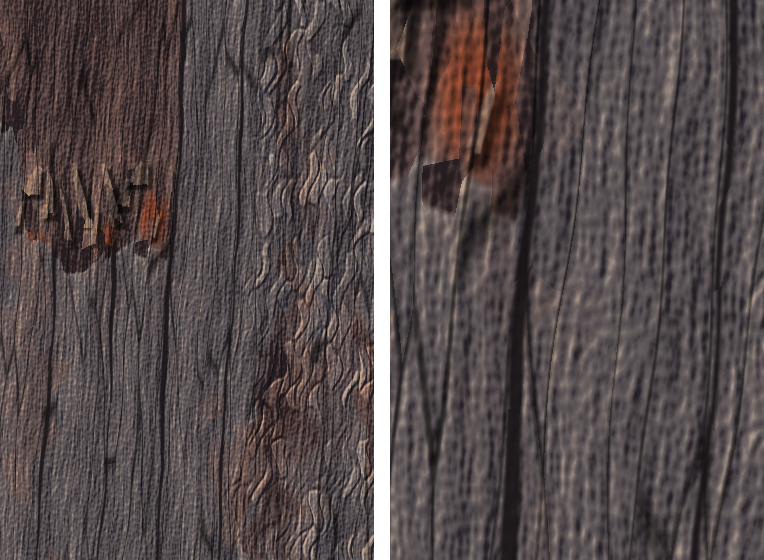
Left: the whole. Right: its middle third, enlarged.
Reproduce this texture procedurally as a Shadertoy shader.

```glsl
// Weathered timber: grey fibrous planks split by long cracks, a torn brown
// hollow with splinters at the upper left, and flaking chips on the right.
// Stretched cellular noise gives a relief, which is lit from the upper left.

float hash(vec2 p) {
    vec3 q = fract(p.xyx * vec3(0.1031, 0.1030, 0.0973));
    q += dot(q, q.yzx + 33.33);
    return fract((q.x + q.y) * q.z);
}

// Nearest distance, second distance, random value of the nearest cell
vec3 cellular(vec2 p) {
    vec2 cell = floor(p), f = fract(p);
    vec3 result = vec3(9.0, 9.0, 0.0);
    for (int j = -1; j <= 1; j++)
    for (int i = -1; i <= 1; i++) {
        vec2 o = vec2(i, j), id = cell + o + 100.0;
        float d = length(o + vec2(hash(id), hash(id + 57.3)) - f);
        if (d < result.x) result = vec3(d, result.x, hash(id + 19.7));
        else result.y = min(result.y, d);
    }
    return result;
}

// Straightens the leaning, wavy grain
vec2 alongGrain(vec2 p) {
    float wave = 0.004 * sin(p.y * 9.0 + p.x * 14.0) + 0.0015 * sin(p.y * 31.0 + p.x * 40.0);
    return vec2(p.x - 0.055 * p.y + wave, p.y);
}

// Surface height: fibres, threads, specks and overlapping chips
float relief(vec2 g, float rough) {
    float fibre = cellular(g * vec2(105.0, 7.0)).x;
    float thread = cellular(g * vec2(200.0, 24.0) + 7.0).x;
    float speck = cellular(g * vec2(230.0, 130.0)).x;
    vec2 slant = vec2(g.x - 0.13 * g.y, g.y);
    vec3 chip = cellular(slant * vec2(52.0, 15.0) + 0.35 * sin(g.yx * vec2(70.0, 90.0)));
    float plate = chip.z * smoothstep(0.0, 0.3, chip.y - chip.x);
    return 0.5 * fibre + 0.4 * thread + 0.35 * speck + rough * 0.85 * plate;
}

float ellipse(vec2 p, vec2 centre, vec2 radius) {
    return 1.0 - smoothstep(0.4, 1.2, length((p - centre) / radius));
}

// Dark, middle and sunlit greys
vec3 woodColour(float tone) {
    vec3 c = mix(vec3(0.13, 0.115, 0.14), vec3(0.36, 0.33, 0.34), smoothstep(-0.1, 0.5, tone));
    return mix(c, vec3(0.72, 0.64, 0.58), smoothstep(0.4, 1.1, tone));
}

void mainImage(out vec4 fragColor, in vec2 fragCoord) {
    vec2 p = fragCoord / iResolution.y;
    vec2 g = alongGrain(p);
    float fray = cellular(g * vec2(75.0, 18.0)).z;
    vec3 patches = cellular(g * vec2(15.0, 5.0) + 0.3 * sin(g.yx * 50.0));

    // Zones: flaking right side and the torn hollow with its ragged rim
    float rough = 0.12 + 0.88 * smoothstep(0.40, 0.45, g.x + 0.012 * sin(p.y * 17.0));
    float rim = 0.525 + 0.035 * fray + 0.018 * sin(p.x * 34.0)
              + 0.23 * smoothstep(0.055, 0.02, p.x);
    float aboveRim = p.y - rim;
    float hollow = smoothstep(-0.002, 0.004, aboveRim)
                 * smoothstep(0.279, 0.27, g.x + 0.006 * fray);
    float torn = hollow * smoothstep(0.23, 0.12, aboveRim);

    // Light and grain
    float height = relief(g, rough);
    float towardLight = relief(alongGrain(p + vec2(-0.0025, 0.004)), rough);
    float tone = 0.43 + 0.62 * (height - towardLight);
    tone += 0.38 * (height - 0.56 - 0.3 * rough);
    tone += 0.07 * sin(g.x * 60.0 + 2.0 * sin(p.y * 5.0)) + 0.1 * (patches.z - 0.5);
    tone -= 0.2 * hollow;
    tone += torn * 0.55 * (fray - 0.5);
    tone += 0.15 * smoothstep(-0.02, 0.0, aboveRim) * (1.0 - hollow) * step(g.x, 0.27);

    // Pits among the chips
    float pit = ellipse(p + 0.012 * sin(p.yx * 70.0), vec2(0.495, 0.29), vec2(0.05, 0.12));
    pit = max(pit, 0.75 * ellipse(p, vec2(0.51, 0.82), vec2(0.022, 0.15)));
    pit = max(pit, smoothstep(0.72, 0.9, patches.z) * smoothstep(0.0, 0.25, patches.y - patches.x) * 0.6);
    pit *= smoothstep(0.3, 0.9, rough);
    tone -= 0.27 * pit;

    vec3 colour = woodColour(tone);
    float brown = clamp(0.75 * hollow + 0.7 * pit + 0.4 * smoothstep(0.55, 0.95, patches.z), 0.0, 0.9);
    colour *= mix(vec3(1.0), vec3(1.13, 0.93, 0.84), brown);

    // Fresh rust-coloured wood near the rim
    float rust = ellipse(p, vec2(0.195, 0.55), vec2(0.025, 0.065));
    rust = max(rust, ellipse(p, vec2(0.275, 0.61), vec2(0.03, 0.055)));
    rust = max(rust, 0.8 * ellipse(p, vec2(0.045, 0.56), vec2(0.04, 0.04)));
    rust *= torn * smoothstep(0.1, 0.6, fray);
    colour = mix(colour, vec3(0.62, 0.29, 0.18) * (0.35 + 1.1 * tone), 0.85 * rust);

    // Loose splinters with their shadows
    for (int i = 0; i < 10; i++) {
        float k = float(i), r = hash(vec2(k, 3.0)), s = hash(vec2(k, 8.0));
        vec2 q = p - vec2(0.035 + 0.027 * k, 0.58 + 0.12 * r);
        q.x += (s - 0.5) * 0.7 * q.y;
        float len = 0.02 + 0.04 * s;
        float wide = (0.003 + 0.012 * r * r) * (1.0 - 0.5 * q.y / len) + 0.003 * (fray - 0.5);
        float shape = max(abs(q.x) - wide, abs(q.y) - len * (0.75 + 0.4 * fray));
        vec2 away = q - vec2(0.007, -0.009);
        float shade = max(abs(away.x) - wide, abs(away.y) - len);
        colour *= 1.0 - 0.55 * smoothstep(0.005, -0.003, shade);
        vec3 chipColour = woodColour(tone + 0.33) * vec3(1.04, 0.93, 0.84);
        colour = mix(colour, chipColour, smoothstep(0.001, -0.0015, shape) * 0.85);
    }

    // Fine checks between fibres, then the long splits
    vec3 strands = cellular(vec2(g.x * 34.0, g.y * 2.3));
    float check = smoothstep(0.09, 0.01, strands.y - strands.x);
    colour *= 1.0 - 0.6 * check * (0.4 + 0.6 * strands.z);
    vec4 splitX = vec4(0.068, 0.178, 0.277, 0.389);
    vec4 splitWidth = vec4(0.0055, 0.004, 0.0042, 0.0026);
    for (int i = 0; i < 4; i++) {
        float width = splitWidth[i] * (0.7 + 0.3 * sin(p.y * 11.0 + float(i) * 2.0));
        if (i < 2) width *= smoothstep(-0.15, 0.45, p.y);
        float d = abs(g.x - splitX[i] + 0.002 * (fray - 0.5)) - width;
        float split = smoothstep(0.0022, -0.0012, d);
        if (i < 2) split *= 1.0 - smoothstep(0.0, 0.05, aboveRim);
        colour = mix(colour, vec3(0.085, 0.07, 0.08), 0.88 * split);
    }
    fragColor = vec4(clamp(colour, 0.0, 1.0), 1.0);
}
```
